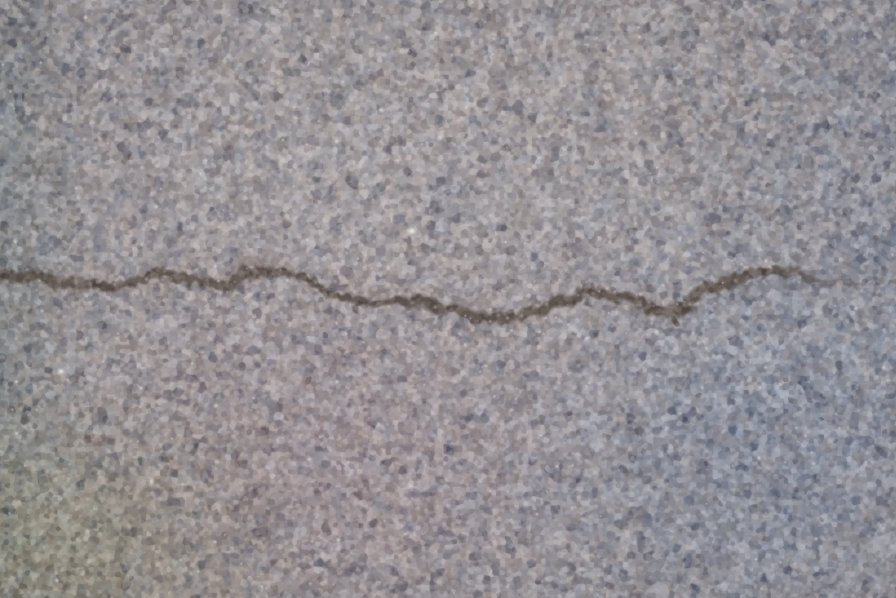
Reproduce this texture procedurally as a Shadertoy shader.

```glsl
// Weathered grey asphalt with speckled stones and one jagged horizontal crack.

const int KNOTS = 25;
const float ROAD_WIDTH = 1.5;
const float CRACK_HEIGHT[KNOTS] = float[KNOTS](
    .539, .535, .523, .523, .543, .529, .521, .551, .539, .504, .490, .496, .480,
    .467, .473, .500, .512, .498, .479, .520, .539, .545, .529, .525, .531);

float hash(vec2 p) {
    vec3 q = fract(p.xyx * vec3(.1031, .1030, .0973));
    q += dot(q, q.yzx + 33.33);
    return fract((q.x + q.y) * q.z);
}

vec2 hash2(vec2 p) {
    return vec2(hash(p), hash(p + 71.7));
}

float noise(vec2 p) {
    vec2 i = floor(p), f = fract(p);
    f = f * f * (3.0 - 2.0 * f);
    return mix(mix(hash(i), hash(i + vec2(1, 0)), f.x),
               mix(hash(i + vec2(0, 1)), hash(i + 1.0), f.x), f.y);
}

float blob(vec2 p, vec2 center, vec2 size) {
    vec2 d = (p - center) / size;
    return exp(-dot(d, d));
}

// Blended cells: x is stone brightness, y is the share of dark bluish stones.
vec2 stones(vec2 p, float sharpness) {
    vec2 cell = floor(p), sum = vec2(0);
    float total = 0.0;
    for (int j = -1; j <= 1; j++) {
        for (int i = -1; i <= 1; i++) {
            vec2 id = cell + vec2(i, j);
            vec2 d = id + 0.1 + 0.8 * hash2(id) - p;
            float weight = exp(-sharpness * dot(d, d));
            float tone = hash(id + 19.3);
            sum += weight * vec2(tone, smoothstep(.78, .9, hash(id + 43.1)));
            total += weight;
        }
    }
    return sum / total;
}

// Small bright mineral flecks, at most one in each grid cell.
float flecks(vec2 p, float density, float chance, float radius) {
    vec2 g = p * density, id = floor(g);
    vec2 d = (fract(g) - 0.25 - 0.5 * hash2(id + 5.0)) / density;
    float size = radius * mix(.6, 1.2, hash(id + 8.0));
    float lit = step(hash(id + 27.0), chance) * mix(.4, 1.0, hash(id + 61.0));
    return lit * exp(-dot(d, d) / (size * size));
}

float crackHeight(float x) {
    float t = clamp(x / ROAD_WIDTH, 0.0, .9999) * float(KNOTS - 1);
    int i = int(t);
    float base = mix(CRACK_HEIGHT[i], CRACK_HEIGHT[i + 1], smoothstep(0.0, 1.0, fract(t)));
    return base + .012 * (noise(vec2(x * 42.0, 2.0)) - .5)
                + .007 * (noise(vec2(x * 95.0, 7.0)) - .5);
}

float crackDistance(vec2 p) {
    float step_ = .006;
    float slope = (crackHeight(p.x + step_) - crackHeight(p.x - step_)) / (2.0 * step_);
    return (p.y - crackHeight(p.x)) / sqrt(1.0 + slope * slope);
}

float segment(vec2 p, vec2 a, vec2 b) {
    vec2 pa = p - a, ba = b - a;
    return length(pa - ba * clamp(dot(pa, ba) / dot(ba, ba), 0.0, 1.0));
}

// Broad shifts of light and hue over the road.
vec3 roadColor(vec2 p) {
    vec3 c = vec3(.592, .572, .584);
    c += vec3(.025, .025, .024) * blob(p, vec2(.72, .78), vec2(.55, .35));
    c += vec3(-.045, -.012, .022) * blob(p, vec2(1.28, .24), vec2(.32, .32));
    c += vec3(-.030, -.012, .008) * blob(p, vec2(1.5, .75), vec2(.22, .4));
    c += vec3(.006, -.014, -.006) * blob(p, vec2(.55, .22), vec2(.35, .25));
    c += vec3(-.015, -.010, -.065) * blob(p, vec2(.1, .08), vec2(.28, .2));
    c += vec3(-.055, -.030, -.035) * blob(p, vec2(0, .55), vec2(.1, .6));
    c -= vec3(.060, .054, .044) * blob(p, vec2(.28, .862), vec2(.022, .03));
    c -= vec3(.050, .038, .016) * blob(p, vec2(.752, .682), vec2(.03, .035));
    vec2 edge = (p - vec2(.75, .5)) / vec2(.75, .5);
    return c - .022 * dot(edge, edge) * vec3(1.0, .95, .9) + .012;
}

void mainImage(out vec4 fragColor, in vec2 fragCoord) {
    vec2 p = fragCoord / iResolution.y;
    vec3 color = roadColor(p);

    // Aggregate: coarse stones, fine grit and gentle mottling
    vec2 coarse = stones(p * 78.0, 9.0);
    vec2 fine = stones(p * 135.0 + 40.0, 8.0);
    color += .115 * (coarse.x - .5) + .13 * (fine.x - .5);
    color -= vec3(.095, .088, .070) * (coarse.y - .16);
    color -= vec3(.055, .055, .045) * (fine.y - .16);
    color += .03 * (noise(p * 22.0) - .5);
    color += vec3(.03, 0, -.025) * (noise(p * 60.0 + 9.0) - .5);

    // Crack: ragged dark core inside a brownish stain
    float d = crackDistance(p);
    float width = mix(.005, .013, noise(vec2(p.x * 17.0, 4.0)));
    width *= mix(1.0, .3, smoothstep(1.30, 1.38, p.x));
    float ragged = abs(d) + .008 * (noise(p * 110.0) - .5);
    float spur = segment(p, vec2(1.118, .482), vec2(1.132, .458));
    float core = 1.0 - smoothstep(width * .35, width + .004, ragged);
    core = max(core, 1.0 - smoothstep(.002, .007, spur));
    float strength = mix(.85, .3, smoothstep(1.31, 1.39, p.x));
    float stain = exp(-d * d / .0005) * strength;
    color -= vec3(.025, .035, .045) * stain;
    vec3 soil = vec3(.365, .325, .300) + .13 * (fine.x - .5) + .08 * (coarse.x - .5);
    color = mix(color, soil, core * strength);

    // Glints, with a few larger chips
    float glint = flecks(p, 24.0, .16, .0032) * .65 + flecks(p + 3.7, 45.0, .10, .0022) * .45;
    glint += flecks(p + 1.3, 50.0, .5, .0028) * .5 * stain;
    glint += blob(p, vec2(.689, .614), vec2(.006, .005));
    glint += .9 * blob(p, vec2(.102, .379), vec2(.005, .004));
    glint += .7 * blob(p, vec2(.253, .195), vec2(.004, .006));
    color = mix(color, vec3(.90, .89, .88), clamp(glint, 0.0, .95));

    fragColor = vec4(color, 1.0);
}
```
